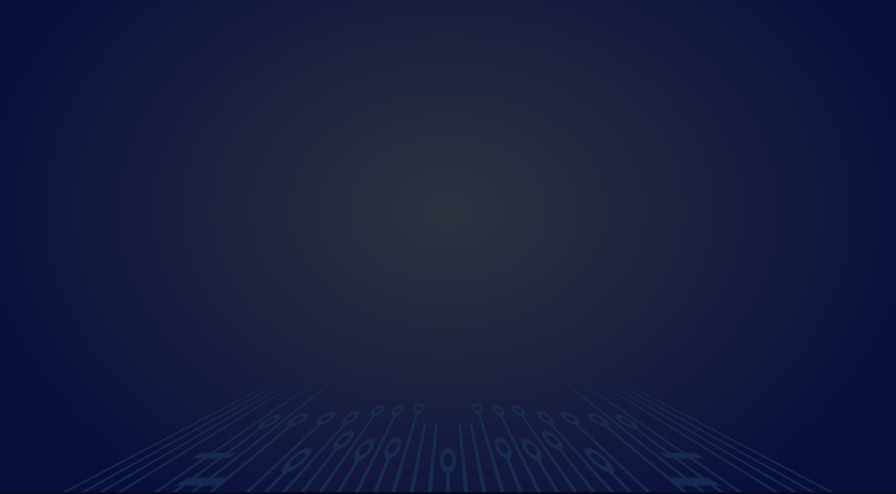
A Shadertoy shader for this background:

```glsl
// A dim elliptical glow on navy, above a floor of circuit traces.
// The floor is a perspective plane: each lane is a line toward the horizon,
// stopping at its own depth, often with a ring-shaped pad.

const vec3 GLOW_COLOR  = vec3(0.178, 0.196, 0.250);
const vec3 NAVY_COLOR  = vec3(0.036, 0.060, 0.238);
const vec3 TRACE_COLOR = vec3(0.095, 0.185, 0.325);
const vec3 STRIP_COLOR = vec3(0.030, 0.040, 0.160);

const vec2  GLOW_CENTER  = vec2(0.0, 0.575);
const vec2  GLOW_RADII   = vec2(0.96, 0.71);
const float HORIZON      = 0.373;
const float DEPTH_SCALE  = 0.2;
const float LANE_SPACING = 0.1;
const float LINE_HALF    = 0.0115;
const float PAD_RADIUS   = 0.042;
const float PAD_HALF     = 0.013;
const float NEAR_DEPTH   = 0.536;
const float OUTER_SPREAD = 0.2;
const float OUTER_LIMIT  = 2.18;
const float BEND_DEPTH   = 1.35;
const float BEND_SLOPE   = 2.6;
const float STRIP_HEIGHT = 0.004;
const float TRACE_ALPHA  = 0.82;

float hash(float n) {
    return fract(sin(n * 127.1) * 43758.5453);
}

float boxDistance(vec2 p, vec2 halfSize) {
    vec2 d = abs(p) - halfSize;
    return length(max(d, 0.0)) + min(max(d.x, d.y), 0.0);
}

// Depth at which a lane stops; alternate lanes are short and long.
float laneEnd(float id) {
    if (mod(id, 10.0) < 0.5 && id < 15.0) return 0.66;
    if (id < 2.5) return 0.87;
    if (id > 7.5 && mod(id, 5.0) > 1.5 && mod(id, 5.0) < 2.5) return -1.0;
    bool even = mod(id, 2.0) < 0.5;
    if (id > 16.5 || (even && id > 10.5)) return 3.0;
    float jitter = 0.08 * (hash(id) - 0.5);
    return jitter + (even ? 0.67 + 0.012 * id : 1.07 - 0.013 * id);
}

// Distance to one trace and its pad, on the floor plane.
float laneDistance(vec2 ground, float lane) {
    float id = abs(lane);
    vec2 q = ground - vec2(lane * LANE_SPACING, laneEnd(id));
    bool hasPad = id < 0.5 || id > 2.5;
    float stem = max(abs(q.x) - LINE_HALF, q.y + (hasPad ? PAD_RADIUS : 0.0));
    float pad = abs(length(q) - PAD_RADIUS) - PAD_HALF;
    return hasPad ? min(stem, pad) : stem;
}

float traceDistance(vec2 ground) {
    vec2 flank = vec2(abs(ground.x), ground.y);
    // Outer lanes aim above the horizon; distant ones bend inward
    float spread = (1.0 + OUTER_SPREAD * NEAR_DEPTH) / (1.0 + OUTER_SPREAD * flank.y);
    float across = flank.x * mix(1.0, spread, smoothstep(0.8, 1.6, flank.x));
    across += BEND_SLOPE * max(flank.y - BEND_DEPTH, 0.0);
    vec2 bent = vec2(across * sign(ground.x), ground.y);

    float nearest = round(bent.x / LANE_SPACING);
    float d = 1e3;
    for (int i = -1; i <= 1; i++) {
        d = min(d, laneDistance(bent, nearest + float(i)));
    }
    // Broad sideways links on both flanks
    for (int i = 0; i < 2; i++) {
        vec2 center = vec2(1.43, 0.575) + float(i) * vec2(0.17, 0.103);
        d = min(d, boxDistance(flank - center, vec2(0.12, 0.013)));
    }
    return max(d, across - OUTER_LIMIT);
}

void mainImage(out vec4 fragColor, in vec2 fragCoord) {
    float pixel = 1.0 / iResolution.y;
    vec2 p = vec2(fragCoord.x - 0.5 * iResolution.x, fragCoord.y) * pixel;

    // Background glow
    float falloff = length((p - GLOW_CENTER) / GLOW_RADII);
    vec3 color = mix(GLOW_COLOR, NAVY_COLOR, min(falloff, 1.0));

    // Perspective floor, fading toward the horizon
    float drop = max(HORIZON - p.y, 0.05);
    vec2 ground = vec2(p.x, DEPTH_SCALE) / drop;
    float bendRate = BEND_SLOPE * DEPTH_SCALE / drop * step(BEND_DEPTH, ground.y);
    float blur = length(vec2(1.0, abs(ground.x) + bendRate)) * pixel / drop;
    float trace = smoothstep(0.6 * blur, -0.6 * blur, traceDistance(ground));
    // Lines thinner than the blur cover less
    trace *= min(1.0, 3.0 * LINE_HALF / blur);
    float fade = smoothstep(0.08, 0.22, drop);
    color = mix(color, TRACE_COLOR, TRACE_ALPHA * trace * fade);

    // Dark strip along the bottom
    float strip = smoothstep(0.5 * pixel, -0.5 * pixel, p.y - STRIP_HEIGHT);
    color = mix(color, STRIP_COLOR, strip);

    fragColor = vec4(color, 1.0);
}
```
